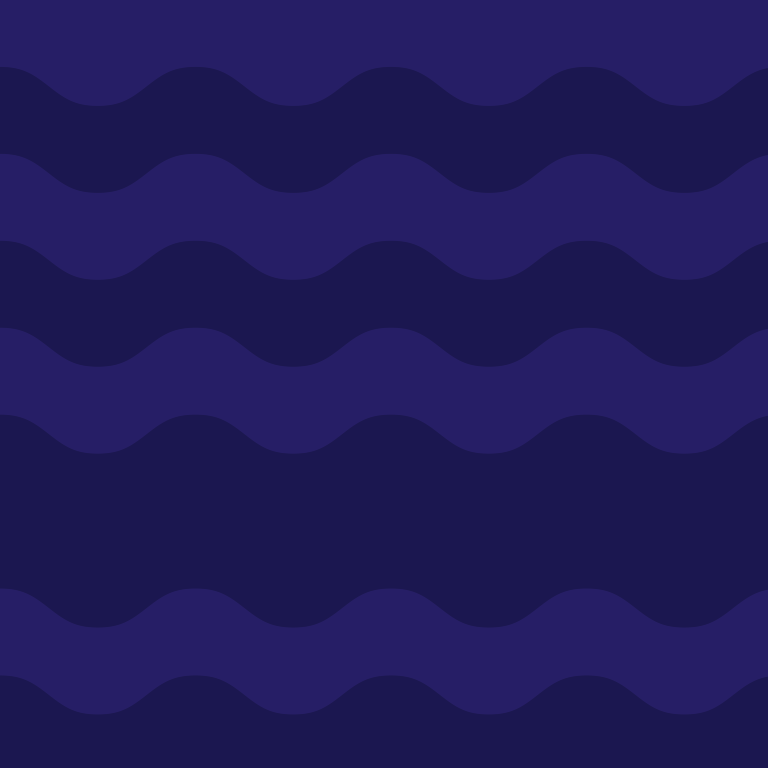
This pattern is drawn by a WebGL 2 fragment shader. Its source:

```glsl
#version 300 es
precision highp float;

uniform vec2 u_resolution;
out vec4 fragColor;

const vec3 DARK_INDIGO = vec3(0.107, 0.091, 0.312);
const vec3 LIGHT_INDIGO = vec3(0.149, 0.118, 0.400);

const float WAVE_PERIOD = 0.2546;
const float WAVE_HEIGHT = 0.0254;   // centre line to crest
const float WAVE_FLATNESS = 0.06;   // third harmonic, broadens the crests
const float CREST_X = 0.0;

const float FIRST_EDGE_Y = 0.0951;
const float BAND_HEIGHT = 0.1132;
const int EDGE_COUNT = 8;
const int SKIPPED_EDGE = 2;         // two dark bands merge here

const float TAU = 6.2831853;

// Rounded wave with crests at +1 and troughs at -1
float roundedWave(float x) {
    float angle = TAU * (x - CREST_X) / WAVE_PERIOD;
    return (1.0 + WAVE_FLATNESS) * cos(angle) - WAVE_FLATNESS * cos(3.0 * angle);
}

void main() {
    vec2 uv = gl_FragCoord.xy / u_resolution;

    // Height measured from the lowest wavy edge
    float height = uv.y - FIRST_EDGE_Y - WAVE_HEIGHT * roundedWave(uv.x);
    float softness = 0.6 * length(vec2(dFdx(height), dFdy(height)));

    // Each edge swaps the two shades, except the skipped one
    float shade = 0.0;
    for (int i = 0; i < EDGE_COUNT; i++) {
        if (i == SKIPPED_EDGE) continue;
        float above = smoothstep(-softness, softness, height - float(i) * BAND_HEIGHT);
        shade = mix(shade, 1.0 - shade, above);
    }

    fragColor = vec4(mix(DARK_INDIGO, LIGHT_INDIGO, shade), 1.0);
}
```
